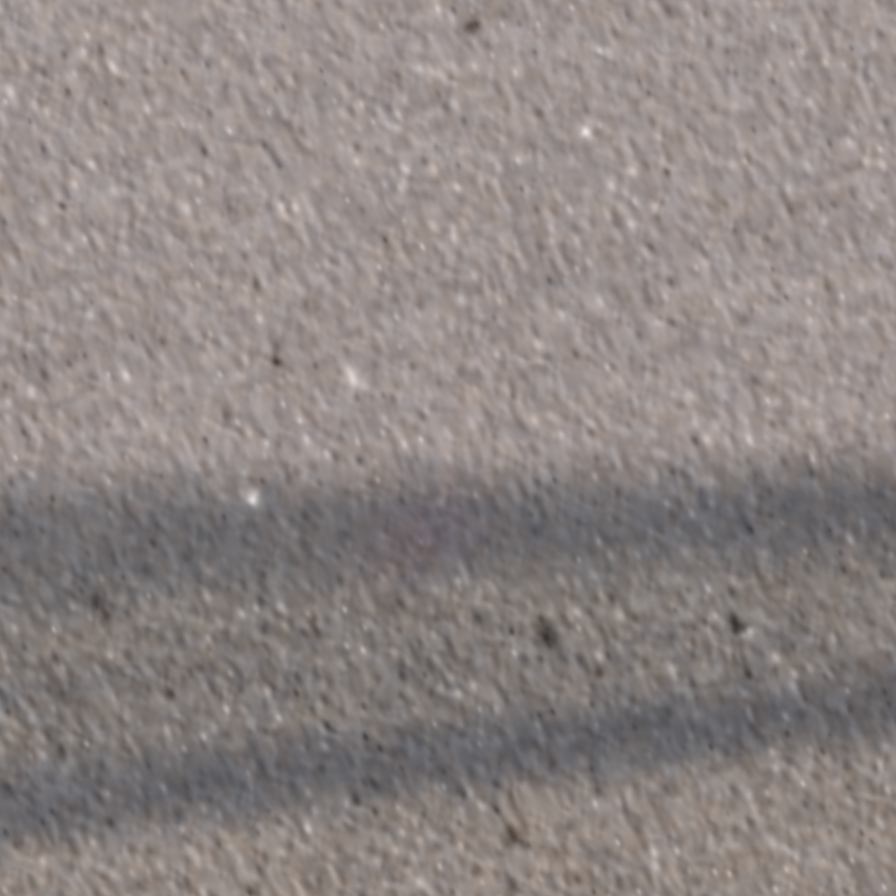
Give the GLSL for this texture, as a Shadertoy shader.

```glsl
// Sunlit asphalt crossed by two soft, slightly tilted shadow bands.
// Broad tones come from gradients and bands; the grain is value noise lit
// from one side, with scattered pale chips and dark pits laid over it.

#define GRAIN_SCALE 88.0
#define GRAIN_RELIEF 0.105
#define GRAIN_TONE 0.125
#define MOTTLE 0.05
#define CHIP_CELLS 46.0
#define CHIP_GAIN 0.15
#define PIT_GAIN 0.13
#define SUNLIT vec3(0.614, 0.574, 0.563)
#define WORN vec3(0.510, 0.482, 0.468)
#define SHADE vec3(0.378, 0.374, 0.390)

float hash(vec2 p) {
    vec3 q = fract(vec3(p.xyx) * 0.1031);
    q += dot(q, q.yzx + 33.33);
    return fract((q.x + q.y) * q.z);
}

float noise(vec2 p) {
    vec2 i = floor(p), f = fract(p);
    f = f * f * (3.0 - 2.0 * f);
    return mix(mix(hash(i), hash(i + vec2(1, 0)), f.x),
               mix(hash(i + vec2(0, 1)), hash(i + vec2(1, 1)), f.x), f.y);
}

float fbm(vec2 p) {
    float sum = 0.0, amp = 0.5;
    for (int i = 0; i < 3; i++) {
        sum += amp * noise(p);
        p = mat2(0.8, 0.6, -0.6, 0.8) * p * 2.03 + 17.3;
        amp *= 0.5;
    }
    return sum / 0.875;
}

// Axes of the grain: stones lean to the left of upright
vec2 lean(vec2 p) {
    return mat2(0.90, -0.43, 0.43, 0.90) * p;
}

// Stone height: slightly stretched grains of two sizes
float stones(vec2 uv) {
    vec2 p = lean(uv) * GRAIN_SCALE * vec2(1.15, 0.80) + 200.0;
    p += 0.5 * vec2(noise(uv * 41.0 + 40.0), noise(uv * 41.0 + 90.0));
    return 0.72 * noise(p) + 0.28 * noise(p * 1.7 + 31.0);
}

// Soft-edged band around a line of height mid
float band(float y, float mid, float halfWidth, float soft) {
    return 1.0 - smoothstep(halfWidth - soft, halfWidth + soft, abs(y - mid));
}

float blob(vec2 d, vec2 radius) {
    d = lean(d) / radius;
    return exp(-dot(d, d));
}

// Scattered flecks: x holds pale chips, y holds dark pits
vec2 flecks(vec2 uv) {
    vec2 p = uv * CHIP_CELLS, cell = floor(p), sum = vec2(0);
    for (int j = -1; j <= 1; j++)
    for (int i = -1; i <= 1; i++) {
        vec2 c = cell + vec2(i, j);
        vec2 center = c + 0.15 + 0.7 * vec2(hash(c + 13.0), hash(c + 57.0));
        float kind = hash(c + 101.0), size = mix(0.15, 0.30, hash(c + 149.0));
        float shape = blob(p - center, size * vec2(0.80, 1.25));
        sum += shape * vec2(smoothstep(0.62, 1.0, kind), smoothstep(0.34, 0.0, kind));
    }
    return sum;
}

// The few largest stones and holes: position, radius, signed brightness
float landmarks(vec2 uv) {
    vec4 marks[10] = vec4[10](
        vec4(0.283, 0.442, 0.009, 0.36), vec4(0.395, 0.577, 0.011, 0.20),
        vec4(0.653, 0.853, 0.007, 0.26), vec4(0.835, 0.292, 0.007, 0.30),
        vec4(0.527, 0.971, 0.011, -0.28), vec4(0.612, 0.288, 0.016, -0.22),
        vec4(0.573, 0.066, 0.012, -0.25), vec4(0.823, 0.301, 0.009, -0.22),
        vec4(0.311, 0.598, 0.008, -0.24), vec4(0.110, 0.326, 0.015, -0.13));
    float sum = 0.0;
    for (int i = 0; i < 10; i++) {
        vec2 d = uv - marks[i].xy;
        d += 0.005 * (vec2(noise(uv * 90.0), noise(uv * 90.0 + 70.0)) - 0.5);
        sum += marks[i].w * blob(d, marks[i].z * vec2(0.85, 1.05));
    }
    return sum;
}

void mainImage(out vec4 fragColor, in vec2 fragCoord) {
    vec2 uv = fragCoord / iResolution.xy;
    float x = uv.x;
    float y = uv.y + 0.018 * (fbm(uv * 22.0 + 5.0) - 0.5);

    // Broad light: warm upper ground, duller strip between the shadows
    vec3 color = mix(WORN, SUNLIT, smoothstep(0.38, 0.50, y - 0.025 * x));
    color += vec3(0.050, 0.039, 0.032) * smoothstep(0.14, 0.0, y - 0.10 * x);
    color += 0.012 * smoothstep(0.72, 1.0, y);

    // Shadow bands and fainter streaks
    float upper = band(y, 0.390 + 0.038 * x, mix(0.064, 0.042, x), 0.040);
    float lower = band(y, 0.100 + 0.112 * x, 0.038, 0.031);
    float between = band(y, 0.225 + 0.05 * x, 0.024, 0.034) * (1.0 - 0.8 * x);
    float streak = band(y, 0.590 + 0.165 * x, 0.008, 0.035);
    streak *= 0.35 + 0.65 * exp(-18.0 * (x - 0.58) * (x - 0.58));
    color = mix(color, SHADE, upper * mix(0.64, 0.84, x));
    color = mix(color, SHADE, lower * 0.88);
    color = mix(color, SHADE, between * 0.30 + streak * 0.20);
    color += vec3(0.018, -0.004, 0.008) * blob(uv - vec2(0.47, 0.40), vec2(0.07, 0.045));

    // Grain: side-lit relief, uneven tone and a slight tint per stone
    float height = stones(uv);
    float relief = height - stones(uv + vec2(0.0046, 0.0040));
    vec2 fleck = flecks(uv);
    float coarse = mix(1.08, 0.92, smoothstep(0.1, 0.6, y));
    float detail = GRAIN_RELIEF * relief + GRAIN_TONE * (height - 0.5);
    detail += CHIP_GAIN * fleck.x - PIT_GAIN * fleck.y;
    detail *= coarse * (1.0 - 0.35 * max(upper, lower));
    detail += MOTTLE * (fbm(uv * vec2(13.0, 18.0)) - 0.5) + landmarks(uv);
    color += detail;
    color += vec3(0.022, 0.0, -0.022) * (noise(uv * 60.0 + 9.0) - 0.5);

    fragColor = vec4(clamp(color, 0.0, 1.0), 1.0);
}
```
